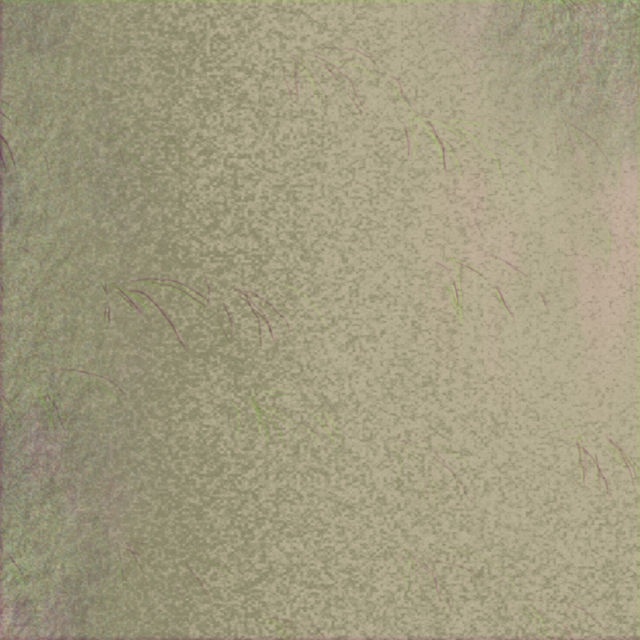
A three.js fragment shader for this texture:

```glsl
// Weathered olive-to-sand plaster with soft speckle and faint pink and green grass sprigs.
varying vec2 vUv;

#define SAND vec3(0.712, 0.678, 0.570)
#define OLIVE vec3(0.545, 0.532, 0.420)
#define SLATE vec3(0.515, 0.505, 0.440)
#define SAGE vec3(0.590, 0.600, 0.475)
#define ROSE_SHIFT vec3(0.020, -0.018, 0.015)
#define PINK_INK vec3(-0.065, -0.165, -0.055)
#define GREEN_INK vec3(-0.035, 0.060, -0.085)
#define GRAIN_SCALE 205.0
#define SPRIG_CELLS 4.0
#define STROKES 8
#define LINE_WIDTH 0.0017

float hash(vec2 p) {
  vec3 q = fract(vec3(p.xyx) * 0.1031);
  q += dot(q, q.yzx + 33.33);
  return fract((q.x + q.y) * q.z);
}

float noise(vec2 p) {
  vec2 i = floor(p), f = fract(p);
  f = f * f * (3.0 - 2.0 * f);
  return mix(mix(hash(i), hash(i + vec2(1, 0)), f.x),
             mix(hash(i + vec2(0, 1)), hash(i + vec2(1, 1)), f.x), f.y);
}

float fbm(vec2 p) {
  float sum = 0.0, amp = 0.5;
  for (int i = 0; i < 4; i++) {
    sum += amp * noise(p);
    p = p * 2.03 + 17.3;
    amp *= 0.5;
  }
  return sum / 0.9375;
}

vec2 rotate(vec2 p, float a) {
  float c = cos(a), s = sin(a);
  return vec2(c * p.x + s * p.y, c * p.y - s * p.x);
}

// Arched stroke from the origin along x: pink ink in x, green ink in y
vec2 stroke(vec2 p, float len, float bend) {
  float t = clamp(p.x / len, 0.0, 1.0);
  float slope = bend * (1.0 - 2.0 * t);
  float d = (p.y - bend * len * t * (1.0 - t)) / sqrt(1.0 + slope * slope);
  float span = smoothstep(0.0, 0.2, p.x / len) * (1.0 - smoothstep(0.75, 1.0, p.x / len));
  vec2 q = vec2(d, d + 2.2 * LINE_WIDTH) / LINE_WIDTH;
  return span * exp(-q * q);
}

// Fans of arched strokes, one per jittered cell
vec2 sprigs(vec2 uv) {
  vec2 ink = vec2(0.0);
  vec2 home = floor(uv * SPRIG_CELLS);
  vec2 wobble = vec2(noise(uv * 40.0), noise(uv * 40.0 + 71.0)) - 0.5;
  vec2 p = uv + 0.008 * wobble;
  for (int j = -1; j <= 1; j++)
  for (int i = -1; i <= 1; i++) {
    vec2 cell = home + vec2(i, j) + 20.0;
    vec2 root = (cell - 20.0 + 0.1 + 0.7 * vec2(hash(cell), hash(cell + 31.0))) / SPRIG_CELLS;
    float strength = mix(0.35, 1.0, hash(cell + 57.0));
    for (int k = 0; k < STROKES; k++) {
      float f = float(k) / float(STROKES - 1);
      vec2 seed = cell * 7.0 + float(k) * 13.0;
      float r = hash(seed), s = hash(seed + 5.0);
      vec2 start = root + vec2(0.06 * s, 0.015 - 0.035 * r);
      float angle = mix(-0.5, -1.5, f) + 0.35 * (r - 0.5);
      float len = mix(0.18, 0.08, f) * (0.75 + 0.5 * s);
      vec2 marks = stroke(rotate(p - start, angle), len, mix(0.8, 0.25, f));
      float pinkness = smoothstep(0.25, 0.75, hash(seed + 9.0));
      ink += strength * marks * vec2(mix(0.2, 0.95, pinkness), mix(1.0, 0.35, pinkness));
    }
  }
  float broken = smoothstep(0.1, 0.55, noise(uv * 30.0 + 9.0));
  return min(ink, 1.0) * broken;
}

void main() {
  vec2 uv = vUv;
  float cloud = fbm(uv * 4.0 + 3.0) - 0.5;

  // Share of sand rises to the right and falls toward the lower right corner
  float share = smoothstep(-0.06, 0.94, uv.x + 0.14 * (uv.y - 0.5) + 0.24 * cloud);
  share -= 0.36 * smoothstep(0.5, 1.0, uv.x) * (1.0 - smoothstep(0.0, 0.45, uv.y));

  // Soft two-tone speckle, slightly wider than tall
  vec2 grainUv = uv * GRAIN_SCALE * vec2(0.9, 1.08);
  float grain = 0.68 * noise(grainUv) + 0.32 * noise(grainUv * 1.7 + 40.0);
  float tone = smoothstep(-0.46, 0.46, grain - mix(0.82, 0.13, share));
  vec3 color = mix(OLIVE, SAND, tone);
  color += 0.035 * (noise(uv * 330.0 + 15.0) - 0.5);

  // Worn left side and upper right corner: wash, coloured grit, relief
  float left = (1.0 - smoothstep(0.0, 0.34, uv.x)) * mix(1.0, 0.65, uv.y);
  float corner = 1.0 - smoothstep(0.05, 0.42, length((1.0 - uv) * vec2(1.0, 1.2)));
  float worn = max(left, corner);
  float patches = smoothstep(0.42, 0.6, fbm(uv * vec2(14.0, 7.0) + 33.0));
  vec3 wash = mix(SLATE, SAGE, max(0.75 * patches, 0.8 * corner));
  color = mix(color, wash, worn * (0.75 + 0.5 * cloud));
  vec3 grit = vec3(noise(uv * 310.0), noise(uv * 310.0 + 50.0), noise(uv * 310.0 + 90.0)) - 0.5;
  color += worn * (0.09 * grit + 0.06 * grit.g);
  vec2 reliefUv = uv * vec2(60.0, 45.0);
  color += 0.24 * worn * (fbm(reliefUv) - fbm(reliefUv + vec2(0.25, -0.2)));

  // Rosy and pale vertical stains near both sides
  float sides = max((1.0 - smoothstep(0.1, 0.28, uv.x)) * (1.0 - smoothstep(0.3, 0.7, uv.y)),
                    smoothstep(0.62, 0.8, uv.x) * smoothstep(0.3, 0.6, uv.y));
  float stain = smoothstep(0.46, 0.7, fbm(uv * vec2(15.0, 6.0) + 8.0));
  color += (ROSE_SHIFT + 0.02) * sides * stain;
  color += 0.05 * sides * (fbm(uv * vec2(28.0, 7.0) + 60.0) - 0.5);

  // Sprig lines
  vec2 ink = sprigs(uv);
  color += PINK_INK * ink.x + GREEN_INK * ink.y;

  // Thin darkened rim on the left and bottom, pale green at the right and top
  float rim = 1.0 - smoothstep(0.0, 0.008, min(uv.x, uv.y));
  color += 0.6 * PINK_INK * rim;
  color += 0.5 * GREEN_INK * smoothstep(0.993, 1.0, max(uv.x, uv.y));

  gl_FragColor = vec4(color, 1.0);
}
```
